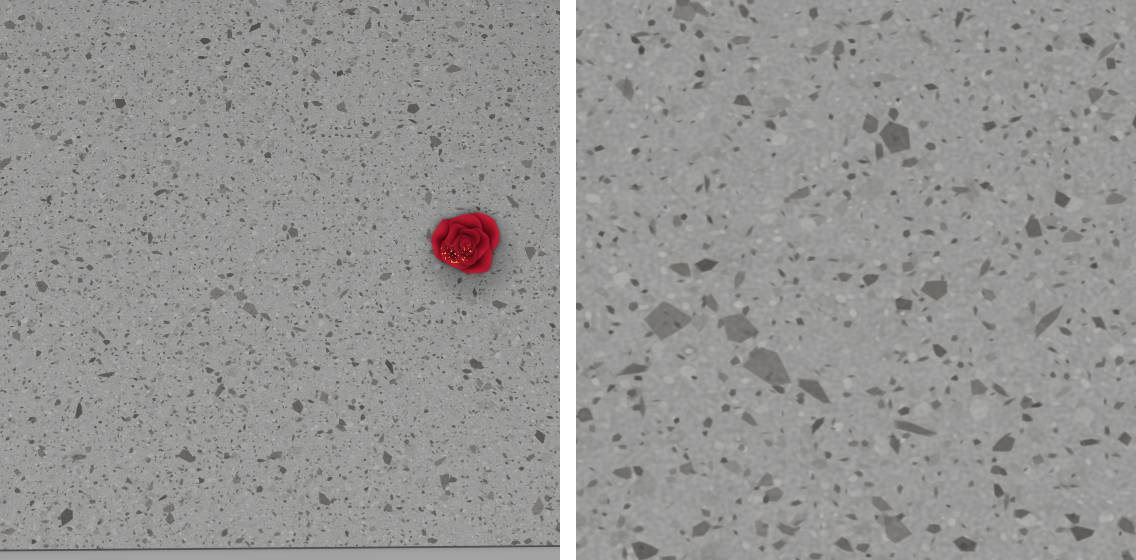
Left, the full canvas; right, a detail of the centre.
Reproduce this texture procedurally as a Shadertoy shader.

```glsl
#define TAU 6.2832
#define EDGE 0.0010
#define BASE vec3(0.603, 0.602, 0.600)
#define CHIP_DARK vec3(0.29, 0.28, 0.27)
#define CHIP_MID vec3(0.43, 0.42, 0.405)
#define FAINT vec3(0.50, 0.495, 0.49)
#define PALE vec3(0.71, 0.71, 0.705)
#define PETAL_LIT vec3(0.76, 0.11, 0.21)
#define PETAL_DEEP vec3(0.43, 0.04, 0.08)
#define GOLD vec3(0.85, 0.58, 0.30)
#define ROSE_POS vec2(0.831, 0.564)
#define ROSE_SIZE 0.064

vec3 hash3(vec2 cell, float seed) {
    uvec3 v = uvec3(ivec3(cell, seed));
    v = v * 1664525u + 1013904223u;
    v.x += v.y * v.z; v.y += v.z * v.x; v.z += v.x * v.y;
    v ^= v >> 16u;
    v.x += v.y * v.z; v.y += v.z * v.x; v.z += v.x * v.y;
    return vec3(v >> 8u) / 16777216.0;
}

vec2 dir(float a) { return vec2(cos(a), sin(a)); }

float corner(vec2 i, vec2 f, vec2 o) {
    return dot(hash3(i + o, 7.0).xy * 2.0 - 1.0, f - o);
}

float gradientNoise(vec2 p) {
    vec2 i = floor(p), f = p - i;
    vec2 u = f * f * f * (f * (f * 6.0 - 15.0) + 10.0);
    vec2 e = vec2(0.0, 1.0);
    return mix(mix(corner(i, f, e.xx), corner(i, f, e.yx), u.x),
               mix(corner(i, f, e.xy), corner(i, f, e.yy), u.x), u.y);
}

// Paints one layer of randomly turned, cut stone chips over col
void scatter(inout vec3 col, vec2 p, float cells, float size, float density,
             float roundness, vec3 tintA, vec3 tintB, float opacity) {
    float soft = max(EDGE, 0.7 / iResolution.y);
    vec2 home = floor(p * cells);
    for (int n = 0; n < 9; n++) {
        vec2 cell = home + vec2(n % 3, n / 3) - 1.0;
        vec3 a = hash3(cell, cells);
        if (a.z > density) continue;
        vec3 b = hash3(cell, cells + 1.0);
        float s = size * mix(0.35, 1.0, b.y * b.y);
        float aspect = mix(mix(0.25, 0.7, roundness), 0.9, b.z);
        vec2 axis = dir(b.x * TAU);
        vec2 q = p - (cell + 0.15 + 0.7 * a.xy) / cells;
        q = vec2(dot(q, axis), dot(q, vec2(-axis.y, axis.x)) / aspect) / s;
        if (dot(q, q) > 9.0) continue;

        // Five random straight cuts, blended with an ellipse
        float cut = -1.0;
        for (int k = 0; k < 5; k++) {
            float j = fract(a.z * 91.7 + b.x * float(k + 1) * 17.3);
            cut = max(cut, dot(q, dir((float(k) + 0.7 * j) * TAU / 5.0)) - mix(1.0, 0.5, j));
        }
        float d = mix(cut, length(q) - 0.9, roundness) * s * aspect;
        float cover = 1.0 - smoothstep(-soft, soft, d);
        float strength = opacity * mix(0.55, 1.0, fract(b.y * 53.0));
        col = mix(col, mix(tintA, tintB, fract(a.x * 37.0)), cover * strength);
    }
}

vec3 terrazzo(vec2 p) {
    float grain = gradientNoise(p * 260.0);
    float mottle = gradientNoise(p * 85.0) + 0.6 * gradientNoise(p * 30.0);
    vec3 col = BASE + 0.04 * grain + 0.03 * mottle;
    scatter(col, p, 31.0, 0.017, 0.50, 0.2, FAINT, BASE, 0.65);
    scatter(col, p, 70.0, 0.008, 0.50, 0.3, FAINT, BASE, 0.80);
    scatter(col, p, 120.0, 0.0042, 0.40, 0.8, PALE, BASE, 0.90);
    scatter(col, p, 42.0, 0.0085, 0.35, 0.8, PALE, BASE, 0.75);
    scatter(col, p, 96.0, 0.0044, 0.35, 0.3, CHIP_DARK, CHIP_MID, 0.95);
    scatter(col, p, 48.0, 0.0092, 0.37, 0.2, CHIP_DARK, CHIP_MID, 0.95);
    scatter(col, p, 22.0, 0.0185, 0.33, 0.1, CHIP_DARK, CHIP_MID, 0.95);
    return col + 0.035 * grain;
}

// Overlapping petals, painted from the outside inwards; p in rose radii
void rose(inout vec3 col, vec2 p) {
    float soft = max(EDGE, 0.7 / iResolution.y) / ROSE_SIZE;
    float fold = gradientNoise(p * 2.3 + 4.0);
    for (int i = 0; i < 13; i++) {
        float k = float(i) / 12.0;
        vec2 q = p - dir(2.4 * float(i) + 0.6) * 0.45 * (1.0 - k);
        float r = mix(0.58, 0.16, k);
        float d = length(q * vec2(1.0, 0.94)) - r + 0.14 * fold;
        float cover = 1.0 - smoothstep(-soft, soft, d);
        float rim = smoothstep(-0.35, 0.0, d);
        vec3 petal = mix(PETAL_DEEP, PETAL_LIT, rim * mix(1.0, 0.45, k) + 0.3 * fold);
        col *= 1.0 - 0.3 * exp(-max(d, 0.0) * 16.0);
        col = mix(col, petal, cover);
    }
    // Gold glitter along two inner rims
    vec2 g = p + vec2(0.25, 0.12);
    float band = 1.0 - smoothstep(0.03, 0.10, abs(abs(length(g) - 0.28) - 0.09));
    float fleck = smoothstep(0.12, 0.28, gradientNoise(p * 17.0));
    col = mix(col, GOLD, band * fleck * (1.0 - smoothstep(-0.15, 0.25, g.y)));
}

void mainImage(out vec4 fragColor, in vec2 fragCoord) {
    vec2 uv = fragCoord / iResolution.xy;

    // Slab receding gently towards the top
    float depth = 1.0 + 0.25 * uv.y;
    vec3 col = terrazzo(vec2(uv.x - 0.5, uv.y * 1.05) * depth + 3.0);
    col *= 1.01 - 0.04 * uv.y * uv.y - 0.03 * smoothstep(0.6, 1.0, uv.x) * uv.y;

    // Rose and its soft shadow
    vec2 r = (uv - ROSE_POS) / ROSE_SIZE;
    col *= 1.0 - 0.22 * (1.0 - smoothstep(0.6, 1.6, length(r - vec2(0.15, -0.3))));
    if (dot(r, r) < 4.0) rose(col, r);

    // Front edge of the slab above a pale table
    float edge = uv.y - 0.017 - 0.008 * uv.x;
    vec3 table = vec3(0.64) - 0.10 * exp(-abs(edge) * 250.0);
    col = mix(table, col, smoothstep(-0.0015, 0.0015, edge));
    col = mix(col, vec3(0.27), 0.85 * (1.0 - smoothstep(0.0005, 0.0028, abs(edge))));

    fragColor = vec4(clamp(col, 0.0, 1.0), 1.0);
}
```
